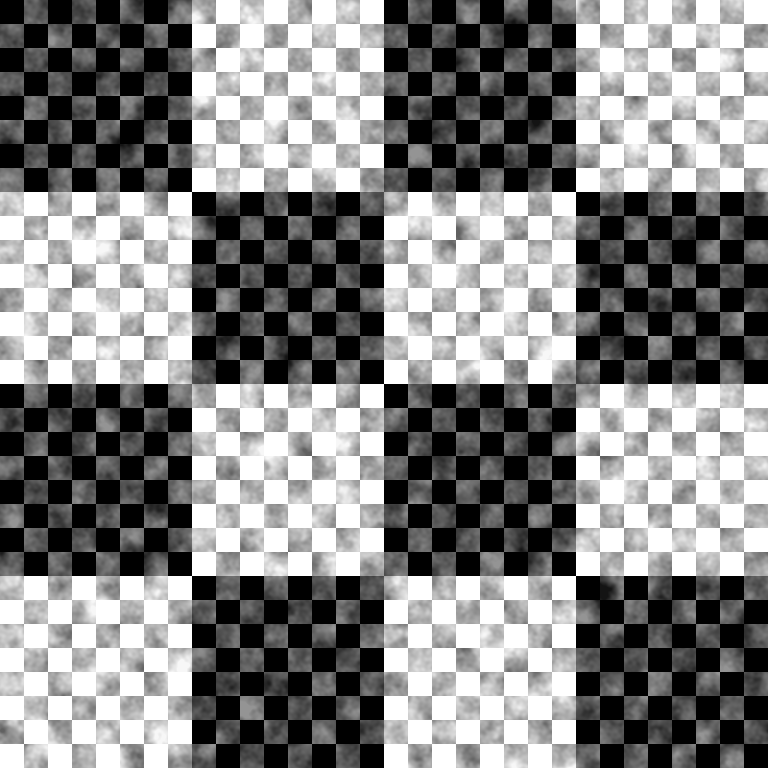
Reproduce this pattern procedurally as a Shadertoy shader.

```glsl
// A coarse 4x4 checkerboard of dark and light blocks, each split into 8x8 small
// checks. Every other small check is filled with cloudy grey, made by summing
// sine waves of whole-number frequency so that the clouds wrap at the borders.

const float BLOCKS = 4.0;         // large blocks across the canvas
const float CHECKS = 32.0;        // small checks across the canvas
const int   WAVES = 72;           // sine layers in the clouds
const float BASE_FREQUENCY = 10.0;
const float OCTAVES = 4.0;
const float ROUGHNESS = 0.75;     // amplitude falls as frequency^-ROUGHNESS
const float TAU = 6.28319;
const float GOLDEN_ANGLE = 2.39996;

float hash(float n) {
    return fract(sin(n * 91.7 + 3.1) * 4375.5);
}

// +1 in even cells and -1 in odd ones, with edges one pixel wide
vec2 squareWave(vec2 p, vec2 pixel) {
    vec2 edgeDistance = 0.5 - abs(mod(p + 0.5, 2.0) - 1.0);
    return clamp(2.0 * edgeDistance / pixel, -1.0, 1.0);
}

// 1 where column + row is even, 0 where it is odd
float checker(vec2 uv, float count, vec2 pixel) {
    vec2 wave = squareWave(uv * count, pixel * count);
    return 0.5 + 0.5 * wave.x * wave.y;
}

// Wrapping cloud noise with zero mean and unit deviation
float clouds(vec2 uv) {
    float sum = 0.0;
    float power = 0.0;
    for (int i = 0; i < WAVES; i++) {
        float n = float(i);
        float octave = OCTAVES * n / float(WAVES);
        float angle = n * GOLDEN_ANGLE;
        vec2 direction = vec2(cos(angle), sin(angle));
        vec2 frequency = round(BASE_FREQUENCY * exp2(octave) * direction);
        float amplitude = exp2(-ROUGHNESS * octave);
        sum += amplitude * sin(TAU * (dot(frequency, uv) + hash(n)));
        power += 0.5 * amplitude * amplitude;
    }
    return sum * inversesqrt(power);
}

void mainImage(out vec4 fragColor, in vec2 fragCoord) {
    vec2 uv = fragCoord / iResolution.xy;
    vec2 pixel = 1.0 / iResolution.xy;

    float lightBlock = checker(uv, BLOCKS, pixel);
    float evenCheck = checker(uv, CHECKS, pixel);

    // Cloudy greys for each kind of block
    float cloud = clouds(uv);
    float darkGrey = clamp(0.36 + 0.085 * cloud, 0.08, 0.58);
    float lightGrey = clamp(0.69 + 0.105 * cloud, 0.38, 0.97);

    // Dark blocks pair grey with black, light blocks pair white with grey
    float darkTone = mix(0.0, darkGrey, evenCheck);
    float lightTone = mix(lightGrey, 1.0, evenCheck);

    fragColor = vec4(vec3(mix(darkTone, lightTone, lightBlock)), 1.0);
}
```
